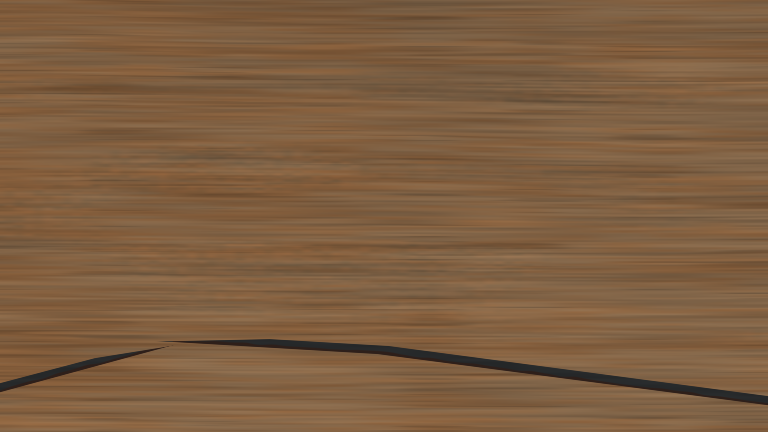
Give the GLSL for this texture, as a Shadertoy shader.

```glsl
// Brown wood with fine horizontal grain, split by a thin dark crack near the bottom.

float hash(vec2 p) {
    return fract(sin(dot(p, vec2(127.1, 311.7))) * 43758.5453);
}

float noise(vec2 p) {
    vec2 cell = floor(p);
    vec2 f = fract(p);
    f = f * f * (3.0 - 2.0 * f);
    float low = mix(hash(cell), hash(cell + vec2(1.0, 0.0)), f.x);
    float high = mix(hash(cell + vec2(0.0, 1.0)), hash(cell + vec2(1.0, 1.0)), f.x);
    return mix(low, high, f.y);
}

// Sum of stretched noise, stronger toward the hair-thin fibres; centred on zero
float grain(vec2 p) {
    float sum = 0.0;
    float strength = 0.055;
    vec2 stretch = vec2(1.0, 14.0);
    for (int i = 0; i < 5; i++) {
        sum += strength * (noise(p * stretch + float(i) * 17.3) - 0.5);
        stretch *= vec2(1.5, 2.05);
        strength *= 1.3;
    }
    return sum;
}

vec3 woodColor(vec2 p) {
    // Gentle waviness of the fibres
    p.y += 0.012 * (noise(p * vec2(1.3, 3.0)) - 0.5);

    // Ruddy streaks against greyer ones, greyer toward the right and the bottom
    float ruddy = 0.3 * noise(p * vec2(1.8, 26.0) + 41.0)
                + 0.35 * noise(p * vec2(4.0, 85.0) + 73.0)
                + 0.35 * noise(p * vec2(9.0, 180.0) + 23.0);
    ruddy = smoothstep(0.2, 0.8, ruddy + 0.1 - 0.12 * p.x);
    vec3 color = mix(vec3(0.505, 0.395, 0.285), vec3(0.51, 0.358, 0.225), ruddy);

    // Light and dark grain, a little paler at the bottom
    color *= 1.0 + grain(p) + 0.06 * (0.5 - p.y);

    // Sparse dark fibres
    float fibre = noise(p * vec2(4.0, 190.0) + 9.0);
    color *= 1.0 - 0.11 * smoothstep(0.7, 0.95, fibre);

    // Short worn flecks around the middle
    float worn = smoothstep(0.45, 0.1, abs(p.y - 0.55)) * smoothstep(0.4, 0.7, noise(p * vec2(2.0, 10.0)));
    float fleck = noise(p * vec2(45.0, 150.0) + 5.0) - 0.5;
    return color + worn * fleck * vec3(0.055, 0.02, 0.005);
}

// Depth inside a band between two edges, negative outside
float bandDepth(float y, float bottom, float top) {
    return min(top - y, y - bottom);
}

void mainImage(out vec4 fragColor, in vec2 fragCoord) {
    vec2 p = fragCoord / iResolution.y;
    float pixel = 1.0 / iResolution.y;
    vec3 color = woodColor(p);

    // Two tapering slivers whose tips nearly meet
    float leftTop = min(0.113 + 0.264 * p.x, 0.171 + 0.16 * (p.x - 0.22));
    float leftBottom = 0.092 + 0.272 * p.x;
    float rightTop = min(0.211 + 0.022 * (p.x - 0.44),
                     min(0.215 - 0.058 * (p.x - 0.625), 0.199 - 0.132 * (p.x - 0.9)));
    float rightBottom = min(0.206 - 0.059 * (p.x - 0.44), 0.177 - 0.131 * (p.x - 0.9));
    float depth = max(bandDepth(p.y, leftBottom, leftTop), bandDepth(p.y, rightBottom, rightTop));

    // Slate interior with a brown, slightly ragged lower lip
    float lower = p.x < 0.4 ? leftBottom : rightBottom;
    float lip = 0.003 + 0.006 * noise(p * vec2(30.0, 8.0));
    vec3 slate = vec3(0.15, 0.16, 0.165) * (0.92 + 0.16 * noise(p * vec2(12.0, 150.0)));
    vec3 crack = mix(vec3(0.18, 0.12, 0.10), slate, smoothstep(lip - 0.002, lip + 0.002, p.y - lower));
    color = mix(color, crack, smoothstep(-0.6 * pixel, 0.6 * pixel, depth));

    fragColor = vec4(color, 1.0);
}
```
